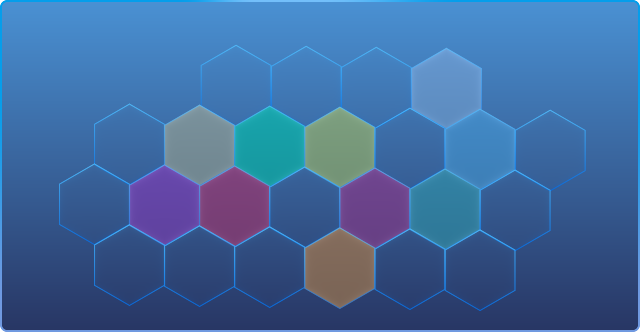
Give the GLSL for this background, as a WebGL 2 fragment shader.

```glsl
#version 300 es
precision highp float;
// Tilted honeycomb of glowing outlined and tinted cells on a blue gradient panel.

#define CELL_STEP 0.2112
#define ROW_STEP 0.1818
#define APOTHEM 0.1052
#define TILT 0.0145
#define ORIGIN vec2(0.390, 0.565)
#define LINE_WIDTH 0.0033
#define GLOW_WIDTH 0.009
#define FRAME_WIDTH 0.006
#define FRAME_RADIUS 0.022

uniform vec2 u_resolution;
out vec4 outColor;

const vec3 SKY_TOP = vec3(0.29, 0.57, 0.83);
const vec3 SKY_BOTTOM = vec3(0.155, 0.21, 0.39);
const vec3 LINE_TOP = vec3(0.31, 0.73, 0.98);
const vec3 LINE_BOTTOM = vec3(0.03, 0.42, 0.87);
const vec3 CYAN = vec3(0.02, 0.62, 0.92);
const vec3 PALE_BLUE = vec3(0.45, 0.75, 0.98);
const vec3 PERIWINKLE = vec3(0.44, 0.60, 0.88);

// Cells per row and horizontal start of each row, top to bottom
const int COUNT[4] = int[4](4, 7, 7, 6);
const float START[4] = float[4](1.52, 0.0, -0.5, 0.0);

// Row and column of each tinted cell, with its tint
const int TINTED = 10;
const ivec2 PLACE[TINTED] = ivec2[TINTED](
  ivec2(0, 3), ivec2(1, 1), ivec2(1, 2), ivec2(1, 3), ivec2(1, 5),
  ivec2(2, 1), ivec2(2, 2), ivec2(2, 4), ivec2(2, 5), ivec2(3, 3));
const vec3 TINT[TINTED] = vec3[TINTED](
  vec3(0.38, 0.57, 0.78), vec3(0.46, 0.55, 0.59), vec3(0.09, 0.62, 0.65),
  vec3(0.47, 0.60, 0.48), vec3(0.25, 0.52, 0.75), vec3(0.39, 0.27, 0.65),
  vec3(0.48, 0.25, 0.47), vec3(0.42, 0.26, 0.54), vec3(0.19, 0.49, 0.62),
  vec3(0.50, 0.41, 0.35));

// Signed distance to a hexagon with a vertex at the top
float hexagon(vec2 p, float apothem) {
  p = abs(p);
  return max(p.x, dot(p, vec2(0.5, 0.8660))) - apothem;
}

float roundedBox(vec2 p, vec2 halfSize, float radius) {
  vec2 q = abs(p) - halfSize + radius;
  return length(max(q, 0.0)) + min(max(q.x, q.y), 0.0) - radius;
}

// Index of the tint of a cell, or -1 for an outlined cell
int tintIndex(ivec2 cell) {
  for (int i = 0; i < TINTED; i++) {
    if (PLACE[i] == cell) return i;
  }
  return -1;
}

// Paints one cell over the colour below it
vec3 paintCell(vec3 color, vec2 p, ivec2 cell, float pixel) {
  float d = hexagon(p, APOTHEM);
  if (d > 0.02) return color;
  float height = clamp(0.5 + p.y / (2.3 * APOTHEM), 0.0, 1.0);
  vec3 lineColor = mix(LINE_BOTTOM, LINE_TOP, height);
  float inside = 1.0 - smoothstep(-0.5 * pixel, 0.5 * pixel, d);
  float glow = exp(-abs(d) / GLOW_WIDTH);
  int index = tintIndex(cell);
  if (index >= 0) {
    vec3 fill = TINT[index] * mix(0.95, 1.04, height);
    fill = mix(fill, fill + 0.1, glow * 0.6);
    color = mix(color, fill, inside);
    lineColor = mix(lineColor, TINT[index] + 0.15, 0.3);
  } else {
    color = mix(color, lineColor, 0.12 * glow * inside);
  }
  float line = 1.0 - smoothstep(0.0, pixel, abs(d) - 0.5 * LINE_WIDTH + 0.5 * pixel);
  return mix(color, lineColor, 0.85 * line);
}

void main() {
  vec2 p = gl_FragCoord.xy / u_resolution.y;
  vec2 size = vec2(u_resolution.x / u_resolution.y, 1.0);
  float pixel = 1.0 / u_resolution.y;
  vec3 color = mix(SKY_BOTTOM, SKY_TOP, p.y);

  // Honeycomb, sinking slightly to the right
  for (int row = 0; row < 4; row++) {
    for (int col = 0; col < COUNT[row]; col++) {
      float along = CELL_STEP * (START[row] + float(col));
      vec2 center = ORIGIN + vec2(along, ROW_STEP * float(1 - row) - TILT * along);
      color = paintCell(color, p - center, ivec2(row, col), pixel);
    }
  }

  // Frame with a bright patch along the top
  float u = p.x / size.x;
  float d = roundedBox(p - 0.5 * size, 0.5 * size, FRAME_RADIUS);
  float patchGlow = smoothstep(0.28, 0.40, u) * (1.0 - smoothstep(0.5, 0.72, u));
  vec3 frameTop = mix(CYAN, PALE_BLUE, patchGlow);
  vec3 frameColor = mix(PERIWINKLE, frameTop, smoothstep(0.05, 0.75, p.y));
  float frame = smoothstep(-0.5 * pixel, 0.5 * pixel, d + FRAME_WIDTH);
  color = mix(color, frameColor, frame);
  color = mix(color, vec3(1.0), smoothstep(-0.5 * pixel, 0.5 * pixel, d));
  outColor = vec4(color, 1.0);
}
```
